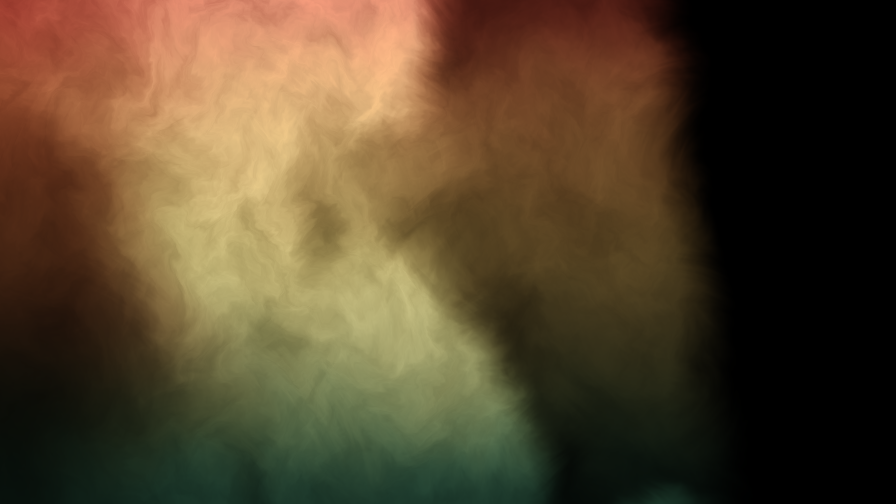
This background is drawn by a WebGL 2 fragment shader. Its source:

```glsl
#version 300 es
precision highp float;
// Coloured smoke: a bright plume between a dim left haze and a darker right veil.
// Height profiles set edges, brightness and tint; layered sines bend and mottle
// the layers, and soft elliptical puffs add hollows and highlights.

uniform vec2 u_resolution;
out vec4 outColor;

const int RUNGS = 7;          // profile samples, evenly spaced from bottom to top
const int PUFFS = 12;
const float RUNG_BLUR = 1.8;  // higher keeps the profiles closer to their samples
const float WARP = 0.020;     // bending of the smoke edges
const float BILLOW = 0.14;    // contrast of the larger inner texture
const float GRAIN = 0.06;     // contrast of the finer inner texture
const float FULL_LIGHT = 0.86;
const float VEIL_SOFTNESS = 0.042;
const vec2 PLUME_SOFTNESS = vec2(0.034, 0.095); // at the ends, at the waist
const vec2 WAIST = vec2(0.62, 0.17);            // height and extent
const vec3 SATURATION = vec3(2.2, 1.6, 1.3); // deepens the tint of dim smoke
const vec3 HAZE_TINT = vec3(1.0, 0.80, 0.80);
const vec3 VEIL_TINT = vec3(1.0, 0.95, 0.94);

// Brightness of plume, haze and veil
const vec3 LIGHT[RUNGS] = vec3[](
  vec3(0.18, 0.07, 0.03), vec3(0.45, 0.04, 0.12), vec3(0.66, 0.12, 0.21),
  vec3(0.77, 0.27, 0.35), vec3(0.81, 0.32, 0.41), vec3(0.87, 0.60, 0.46),
  vec3(0.87, 0.61, 0.27));

// Left plume edge, its softness, right plume edge, outer veil edge
const vec4 EDGES[RUNGS] = vec4[](
  vec4(0.10, 0.09, 0.620, 0.805), vec4(0.23, 0.20, 0.595, 0.788),
  vec4(0.180, 0.13, 0.545, 0.778), vec4(0.140, 0.065, 0.450, 0.774),
  vec4(0.125, 0.06, 0.450, 0.745), vec4(0.12, 0.19, 0.482, 0.762),
  vec4(0.13, 0.20, 0.487, 0.710));

const vec3 TINT[RUNGS] = vec3[](
  vec3(0.74, 1.0, 0.89), vec3(0.94, 1.0, 0.77), vec3(1.0, 0.98, 0.71),
  vec3(1.0, 0.93, 0.63), vec3(1.0, 0.86, 0.58), vec3(1.0, 0.78, 0.54),
  vec3(1.0, 0.61, 0.50));

// Puff centre and radii, then the relative change in brightness
const vec4 PUFF_SHAPE[PUFFS] = vec4[](
  vec4(0.36, 0.57, 0.026, 0.095), vec4(0.48, 0.56, 0.050, 0.065),
  vec4(0.495, 0.90, 0.022, 0.070), vec4(0.735, 0.00, 0.040, 0.026),
  vec4(0.275, 0.05, 0.035, 0.110), vec4(0.31, 0.31, 0.026, 0.050),
  vec4(0.585, 0.35, 0.035, 0.120), vec4(0.63, 0.07, 0.025, 0.080),
  vec4(0.33, 0.95, 0.070, 0.150), vec4(0.17, 0.29, 0.050, 0.070),
  vec4(0.41, 0.68, 0.030, 0.050), vec4(0.69, 0.55, 0.050, 0.060));
const float PUFF_GAIN[PUFFS] = float[](
  -0.28, -0.25, -0.35, 3.6, -0.40, -0.16, -0.22, -0.40, 0.06, -0.20, -0.08, -0.12);

// Layered sines, roughly -1 to 1; each layer is rotated and folded by the last
float smokeNoise(vec2 p) {
  const mat2 TURN = mat2(0.80, 0.60, -0.60, 0.80);
  float sum = 0.0, weight = 0.5;
  for (int i = 0; i < 6; i++) {
    p += 0.6 * sin(p.yx * 0.9 + vec2(1.7, 4.1));
    sum += weight * sin(p.x) * sin(p.y + 0.8);
    p = TURN * p * 1.85 + vec2(2.3, 5.9);
    weight *= 0.60;
  }
  return sum;
}

float softStep(float edge, float softness, float x) {
  return smoothstep(edge - softness, edge + softness, x);
}

float ellipseGlow(vec2 p, vec2 center, vec2 radius) {
  vec2 d = (p - center) / radius;
  return exp(-dot(d, d));
}

void main() {
  vec2 uv = gl_FragCoord.xy / u_resolution;
  vec2 space = vec2(uv.x * u_resolution.x / u_resolution.y, uv.y);

  // Bend the layers
  vec2 bend = vec2(smokeNoise(space * 11.0), smokeNoise(space * 11.0 + 17.0));
  vec2 p = uv + WARP * bend * vec2(1.0, 1.8);

  // Blend the height profiles
  vec3 light = vec3(0.0), tint = vec3(0.0);
  vec4 edges = vec4(0.0);
  float total = 0.0;
  for (int i = 0; i < RUNGS; i++) {
    float d = clamp(p.y, 0.0, 1.0) * float(RUNGS - 1) - float(i);
    float w = exp(-RUNG_BLUR * d * d);
    light += w * LIGHT[i];
    edges += w * EDGES[i];
    tint += w * TINT[i];
    total += w;
  }
  light /= total;
  edges /= total;
  tint /= total;

  // Lay haze, plume and veil from left to right
  float waist = (p.y - WAIST.x) / WAIST.y;
  float softness = mix(PLUME_SOFTNESS.x, PLUME_SOFTNESS.y, exp(-waist * waist));
  float plumeMask = softStep(edges.x, edges.y, p.x);
  float veilMask = softStep(edges.z, softness, p.x);
  float density = mix(mix(light.y, light.x, plumeMask), light.z, veilMask);
  density *= 1.0 - softStep(edges.w, VEIL_SOFTNESS, p.x);

  // Hollows, highlights and fine texture
  float gain = 1.0;
  for (int i = 0; i < PUFFS; i++) {
    gain += PUFF_GAIN[i] * ellipseGlow(p, PUFF_SHAPE[i].xy, PUFF_SHAPE[i].zw);
  }
  gain += BILLOW * smokeNoise(space * vec2(15.0, 11.0) + bend);
  gain += GRAIN * smokeNoise(space * vec2(46.0, 36.0) + 2.0 * bend);
  density = clamp(density * gain, 0.0, 1.0);

  // Colour: side layers are warmer above the floor, dim smoke is deeper
  vec3 sideTint = mix(mix(HAZE_TINT, vec3(1.0), plumeMask), VEIL_TINT, veilMask);
  tint *= mix(vec3(1.0), sideTint, smoothstep(0.10, 0.40, uv.y));
  vec3 depth = 1.0 + SATURATION * max(0.0, 1.0 - density / FULL_LIGHT);
  outColor = vec4(density * pow(tint, depth), 1.0);
}
```
